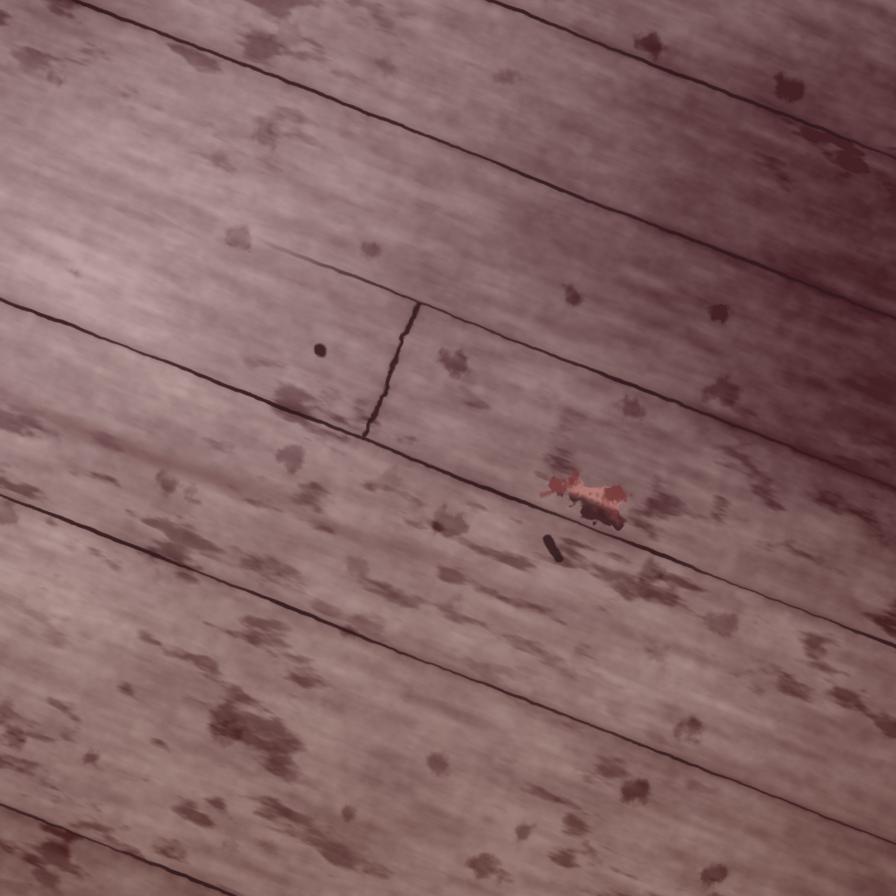
Write a Shadertoy shader that draws this texture.

```glsl
#define BOARD_DIR vec2(0.9317, 0.3632)
#define JOINT_U 0.557
#define SEAM_WIDTH 0.0019
#define GRAIN 0.42
#define KNOT_CELLS 8.0
#define LEAF_POS vec2(0.664, 0.558)
#define NAIL_POS vec2(0.358, 0.391)
#define DARK_WOOD vec3(0.315, 0.178, 0.192)
#define PALE_WOOD vec3(0.680, 0.575, 0.570)
#define GAP_COLOR vec3(0.185, 0.095, 0.105)
#define LEAF_COLOR vec3(0.47, 0.23, 0.23)

// Seam positions across the boards; the boards widen downwards
const float SEAMS[6] = float[6](-0.198, -0.031, 0.145, 0.310, 0.515, 0.837);

float hash(vec2 p) {
    vec3 h = fract(vec3(p.xyx) * 0.1031);
    h += dot(h, h.yzx + 33.33);
    return fract((h.x + h.y) * h.z);
}

float noise(vec2 p) {
    vec2 i = floor(p), f = fract(p);
    f = f * f * (3.0 - 2.0 * f);
    return mix(mix(hash(i), hash(i + vec2(1, 0)), f.x),
               mix(hash(i + vec2(0, 1)), hash(i + vec2(1, 1)), f.x), f.y);
}

float fbm(vec2 p) {
    float sum = 0.0, amp = 0.5;
    for (int i = 0; i < 4; i++) {
        sum += amp * noise(p);
        p = p * 2.03 + 17.3;
        amp *= 0.5;
    }
    return sum / 0.9375;
}

// Along the boards in x, across them in y
vec2 toBoard(vec2 p) {
    return vec2(dot(p, BOARD_DIR), dot(p, vec2(-BOARD_DIR.y, BOARD_DIR.x)));
}

float segment(vec2 p, vec2 a, vec2 b) {
    vec2 ab = b - a;
    return length(p - a - ab * clamp(dot(p - a, ab) / dot(ab, ab), 0.0, 1.0));
}

float cover(float dist, float blur) {
    return 1.0 - smoothstep(-blur, blur, dist);
}

float glow(vec2 p, vec2 center, vec2 size) {
    vec2 d = (p - center) / size;
    return exp(-dot(d, d));
}

// Soft round stains scattered over a jittered grid
float knots(vec2 q, float rough) {
    float sum = 0.0;
    vec2 cell = floor(q * KNOT_CELLS);
    for (int y = -1; y <= 1; y++)
    for (int x = -1; x <= 1; x++) {
        vec2 id = cell + vec2(x, y);
        vec2 center = (id + vec2(hash(id + 71.0), hash(id + 93.0))) / KNOT_CELLS;
        float radius = mix(0.004, 0.014, hash(id + 127.0));
        float dist = length((q - center) * vec2(0.8, 1.0)) + (rough - 0.5) * 0.018;
        float present = step(0.45, hash(id + 151.0));
        sum = max(sum, present * cover(dist - radius, 0.005) * mix(0.25, 0.75, hash(id + 173.0)));
    }
    return sum;
}

void mainImage(out vec4 fragColor, in vec2 fragCoord) {
    vec2 p = fragCoord / iResolution.xy;
    p.y = 1.0 - p.y;
    float blur = 1.0 / iResolution.y;
    vec2 q = toBoard(p);
    float cloud = fbm(q * vec2(4.0, 7.0) + 60.0);
    float rough = fbm(q * 75.0 + 40.0);

    // Light from the left, shadow at the upper right
    float shade = 0.74 + 0.24 * glow(p, vec2(0.12, 0.27), vec2(0.26, 0.20));
    shade -= 0.70 * glow(p + (cloud - 0.5) * 0.16, vec2(0.96, 0.25), vec2(0.36, 0.34));
    shade -= 0.20 * smoothstep(0.55, 1.0, p.y);
    shade -= 0.26 * smoothstep(0.72, 1.05, p.x) * smoothstep(0.3, 0.65, p.y);
    shade -= 0.20 * glow(p, vec2(0.0), vec2(0.16, 0.10));
    shade += (cloud - 0.5) * 0.30;

    // Grain, flecks and knots
    shade += (fbm(q * vec2(14.0, 70.0) + 30.0) - 0.5) * GRAIN;
    shade += (rough - 0.5) * 0.20;
    float flecks = smoothstep(0.58, 0.78, fbm(q * vec2(17.0, 48.0) + 90.0));
    shade -= 0.45 * flecks * smoothstep(0.35, 0.7, noise(q * vec2(4.0, 6.0) + 20.0));
    shade -= 0.55 * knots(q + 3.0, rough);

    // Seams, worn unevenly along their length
    float gap = 0.0, soil = 0.0;
    float wobble = (noise(vec2(q.x * 9.0, 4.0)) - 0.5) * 0.003 + (rough - 0.5) * 0.003;
    for (int i = 0; i < 6; i++) {
        float across = q.y - SEAMS[i] + wobble;
        float wear = noise(vec2(q.x * 11.0, float(i) * 7.0));
        float strength = i == 2 ? smoothstep(0.34, JOINT_U, q.x) : 1.0;
        float width = SEAM_WIDTH * mix(0.45, 1.25, wear);
        gap = max(gap, strength * mix(0.65, 0.95, wear) * cover(abs(across) - width, blur));
        soil = max(soil, strength * exp(-abs(across) * 190.0));
        if (i != 2) shade += step(0.0, across) * (hash(vec2(i, 9)) - 0.5) * 0.09;
    }
    shade -= 0.13 * smoothstep(SEAMS[5] - 0.003, SEAMS[5] + 0.003, q.y);

    // Butt joint between two board ends
    float jointSpan = step(SEAMS[2], q.y) * step(q.y, SEAMS[3]);
    float jointDist = abs(q.x - JOINT_U + (rough - 0.5) * 0.010);
    gap = max(gap, jointSpan * 0.85 * cover(jointDist - 0.0026, blur * 1.5));
    soil = max(soil, jointSpan * exp(-jointDist * 160.0));
    shade -= 0.24 * soil;

    vec3 color = mix(DARK_WOOD, PALE_WOOD, clamp(shade, -0.12, 1.15));
    color += vec3(0.012, 0.006, -0.016) * smoothstep(0.35, 1.0, p.y);

    // Reddish streak running along one board
    float streak = exp(-pow((q.y - 0.407 + (cloud - 0.5) * 0.02) / 0.011, 2.0));
    streak *= mix(0.25, 1.0, noise(q * vec2(7.0, 40.0))) * smoothstep(1.05, 0.65, q.x);
    color = mix(color, vec3(0.40, 0.24, 0.25), 0.55 * streak);
    color = mix(color, GAP_COLOR, gap);

    // Nail hole and splinter
    float marks = cover(length(p - NAIL_POS) - 0.007 + (rough - 0.5) * 0.006, 0.002);
    marks = max(marks, cover(segment(p, vec2(0.611, 0.602), vec2(0.624, 0.624)) - 0.0045
                             + (rough - 0.5) * 0.006, 0.0015));
    color = mix(color, GAP_COLOR, 0.85 * marks);

    // Crumpled leaf with its stem
    vec2 leaf = q - toBoard(LEAF_POS);
    float crumple = fbm(leaf * 60.0 + 12.0);
    float body = cover((length(leaf / vec2(0.040, 0.020)) - 1.0 + (crumple - 0.5) * 1.5) * 0.02, 0.002);
    float stem = cover(segment(p, vec2(0.605, 0.553), vec2(0.640, 0.540)) - 0.003 + (rough - 0.5) * 0.006, 0.002);
    vec3 leafColor = mix(LEAF_COLOR, vec3(0.72, 0.48, 0.46), smoothstep(0.5, 0.75, crumple - leaf.y * 9.0));
    leafColor = mix(leafColor, GAP_COLOR, 0.8 * smoothstep(0.002, 0.012, leaf.y + (crumple - 0.5) * 0.02));
    color = mix(color, LEAF_COLOR, 0.6 * stem);
    color = mix(color, leafColor, 0.9 * body);

    fragColor = vec4(clamp(color, 0.0, 1.0), 1.0);
}
```
